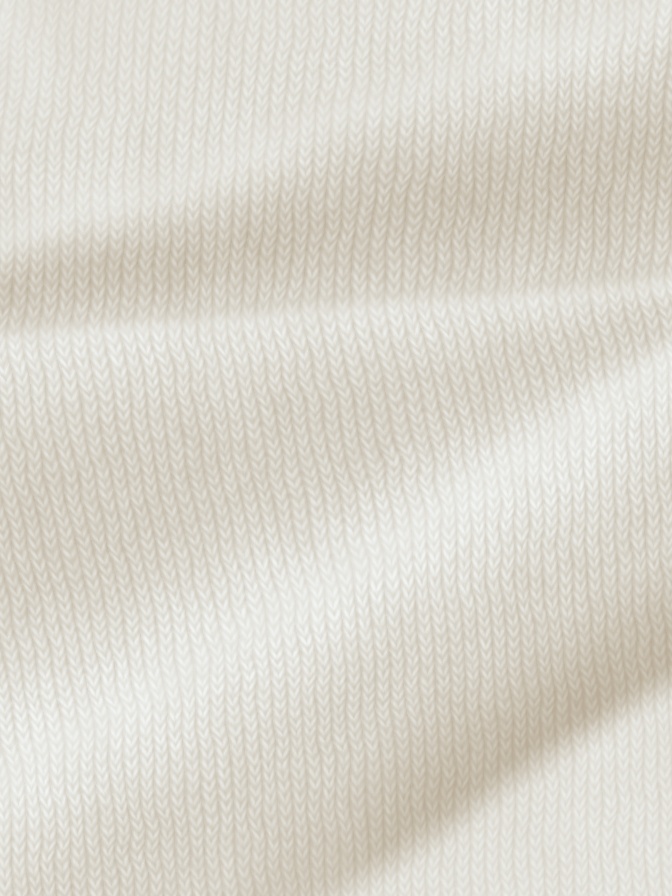
A Shadertoy shader for this texture:

```glsl
// Cream knitted cloth lying in soft diagonal folds.
// Fold curves drive a broad shade; a warped rib grid adds V-shaped stitches
// and noise adds yarn fuzz. One linear ramp turns shade into colour.

float hash(vec2 p) {
    vec3 q = fract(vec3(p.xyx) * 0.1031);
    q += dot(q, q.yzx + 33.33);
    return fract((q.x + q.y) * q.z);
}

float noise(vec2 p) {
    vec2 i = floor(p), f = fract(p);
    f = f * f * (3.0 - 2.0 * f);
    return mix(mix(hash(i), hash(i + vec2(1, 0)), f.x),
               mix(hash(i + vec2(0, 1)), hash(i + vec2(1, 1)), f.x), f.y);
}

float fbm(vec2 p) {
    float sum = 0.0, weight = 0.5;
    for (int i = 0; i < 4; i++) {
        sum += weight * noise(p);
        p = mat2(1.6, 1.2, -1.2, 1.6) * p + 7.3;
        weight *= 0.5;
    }
    return sum;
}

// Signed distance below each fold line: ridge, crease, ridge, crease
vec4 foldLines(vec2 p) {
    float wave = 0.022 * (noise(p * 5.0) - 0.5);
    return p.y + wave - vec4(0.273 - 0.40 * p.x + 0.05 * p.x * p.x,
                             0.383 - 0.085 * p.x,
                             0.870 - 0.61 * p.x,
                             1.215 - 0.60 * p.x);
}

// Broad shade of the cloth: 0 is lit, 1 is deepest shadow
float foldShade(vec2 p, vec4 d) {
    float top = 0.08 + 0.2 * fbm(p * vec2(9.0, 4.0));
    float t = d.x / (d.x - d.y);
    float upper = 0.06 + 0.66 * smoothstep(-0.05, 0.55, t)
                * (1.0 - 0.45 * smoothstep(0.6, 1.0, t));
    t = d.y / (d.y - d.z);
    float middle = 0.10 + mix(0.45, 0.32, p.x / 0.75) * smoothstep(0.0, 0.4, t)
                 * (1.0 - smoothstep(0.5, 1.0, t)) - 0.12 * smoothstep(0.6, 1.0, t);
    t = d.z / (d.z - d.w);
    float lower = -0.02 + 0.46 * smoothstep(0.0, 0.5, t)
                + 0.6 * smoothstep(0.5, 0.95, t) * smoothstep(0.12, 0.6, p.x);
    float shade = mix(top, upper, smoothstep(-0.03, 0.03, d.x));
    shade = mix(shade, middle, smoothstep(-0.014, 0.012, d.y));
    shade = mix(shade, lower, smoothstep(-0.03, 0.03, d.z));
    return mix(shade, 0.16, smoothstep(-0.025, 0.03, d.w));
}

// Shade of the V stitches, centred on zero
float stitchShade(vec2 cloth) {
    vec2 cell = cloth / vec2(0.0175, 0.0122);
    cell += 0.30 * (vec2(noise(cell * 0.45), noise(cell * 0.45 + 31.0)) - 0.5);
    float rib = floor(cell.x);
    float across = cell.x - rib - 0.5;
    float side = abs(across);
    float row = cell.y + 2.0 * side + 0.3 * hash(vec2(rib, 5.0));
    float yarn = 0.5 + 0.5 * cos(6.2832 * row);
    float gap = smoothstep(0.24, 0.5, side);
    float centre = 1.0 - smoothstep(0.0, 0.17, side);
    float uneven = hash(vec2(rib * 2.0 + step(0.0, across), floor(row))) - 0.5;
    return 0.50 * gap + 0.14 * centre + 0.34 * (1.0 - yarn) * (1.0 - 0.6 * gap)
         + 0.12 * across + 0.16 * uneven * yarn - 0.30;
}

void mainImage(out vec4 fragColor, in vec2 fragCoord) {
    // Canvas height is one unit; y runs downward
    vec2 p = fragCoord / iResolution.xy;
    p = vec2(p.x * 0.75, 1.0 - p.y);
    vec4 d = foldLines(p);

    // Ribs change direction as the cloth passes over the folds
    vec2 cloth = p;
    cloth.x += 0.08 * p.y - 0.28 * max(d.y, 0.0) + 0.15 * max(d.z, 0.0);
    cloth.x += 0.010 * (noise(p * 6.0 + 3.0) - 0.5);
    cloth.y += 0.10 * p.x + 0.012 * noise(p * 7.0);

    // Focus fades at the far corner, the near corner and over the ridges
    float focus = smoothstep(-0.30, 0.10, d.x) * (1.0 - 0.6 * smoothstep(-0.2, 0.05, d.w));
    float ridges = exp(-pow(d.x / 0.03, 2.0)) + exp(-pow(d.y / 0.016, 2.0))
                 + exp(-pow(d.z / 0.03, 2.0));
    float relief = mix(0.35, 0.85, focus) * (1.0 - 0.4 * min(ridges, 1.0));

    // Yarn fuzz and soft unevenness
    float fuzz = fbm(cloth * vec2(260.0, 170.0)) - 0.47;
    float blotch = fbm(p * vec2(24.0, 13.0)) - 0.47;
    float shade = foldShade(p, d) + relief * (stitchShade(cloth) + 0.38 * fuzz)
                + 0.16 * blotch;

    vec3 lit = vec3(0.91, 0.91, 0.89);
    vec3 shadow = vec3(0.76, 0.72, 0.65);
    fragColor = vec4(mix(lit, shadow, clamp(shade, -0.25, 1.2)), 1.0);
}
```
